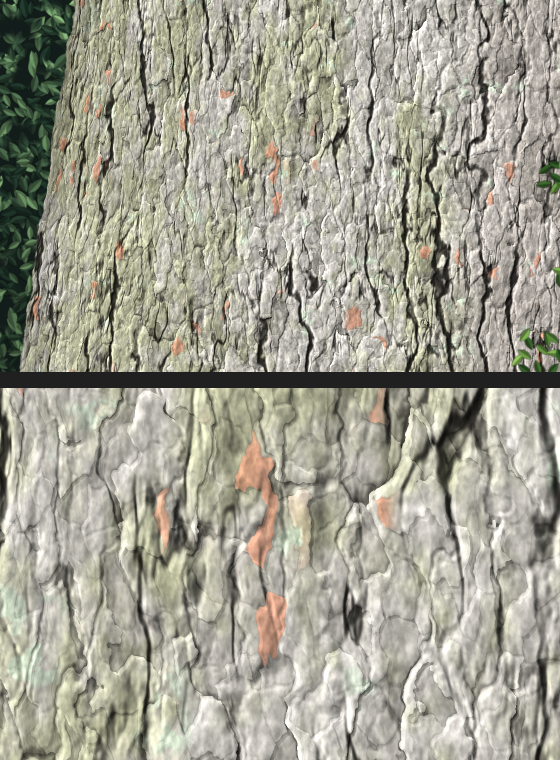
Top, the full canvas; bottom, a detail of the centre.
Write a Shadertoy shader that draws this texture.

```glsl
// Old furrowed tree trunk: flaking grey bark with moss, dark foliage behind and leafy sprigs at the right.

float hash(vec2 p) {
    vec3 q = fract(vec3(p.xyx) * 0.1031);
    q += dot(q, q.yzx + 33.33);
    return fract((q.x + q.y) * q.z);
}

vec2 hash2(vec2 p) { return vec2(hash(p), hash(p + 71.7)); }

float noise(vec2 p) {
    vec2 i = floor(p), f = fract(p);
    f = f * f * (3.0 - 2.0 * f);
    return mix(mix(hash(i), hash(i + vec2(1, 0)), f.x),
               mix(hash(i + vec2(0, 1)), hash(i + vec2(1, 1)), f.x), f.y);
}

float fbm(vec2 p) {
    float sum = 0.0, amp = 0.53;
    for (int i = 0; i < 4; i++) {
        sum += amp * noise(p);
        p = mat2(1.6, 1.2, -1.2, 1.6) * p + 13.1;
        amp *= 0.5;
    }
    return sum;
}

// Irregular cells: x = gap to the border, y = random value of the cell
vec2 cells(vec2 p) {
    vec2 base = floor(p), nearest = base;
    float d1 = 9.0, d2 = 9.0;
    for (int j = -1; j <= 1; j++)
    for (int i = -1; i <= 1; i++) {
        vec2 cell = base + vec2(i, j);
        float d = distance(p, cell + hash2(cell));
        if (d < d1) { d2 = d1; d1 = d; nearest = cell; }
        else d2 = min(d2, d);
    }
    return vec2(d2 - d1, hash(nearest + 5.3));
}

// Long vertical furrows that open and close along their length
float furrows(vec2 q) {
    float column = q.x * 11.0 + 1.8 * fbm(q * vec2(3.0, 1.7)) + 0.9 * fbm(q * vec2(20.0, 12.0));
    float open = smoothstep(0.35, 0.85, noise(vec2(floor(column) * 7.3, q.y * 4.5)));
    open = min(1.0, open + 0.3 * smoothstep(1.2, 1.4, q.x) + 0.15);
    float d = abs(fract(column) - 0.5);
    return open * (1.0 - smoothstep(0.01, 0.05 + 0.09 * open, d));
}

// Short ragged splits between the furrows
float splits(vec2 q) {
    float ridge = abs(fbm(q * vec2(26.0, 7.0) + 60.0) - 0.5);
    return (1.0 - smoothstep(0.0, 0.06, ridge)) * smoothstep(0.35, 0.65, noise(q * vec2(22.0, 13.0) + 4.0));
}

// Relief of the bark; ids holds the random values of plate and flake
float relief(vec2 q, out vec2 ids) {
    vec2 w = q + 0.05 * vec2(fbm(q * vec2(9.0, 6.0)), fbm(q * vec2(8.0, 5.0) + 40.0))
               + 0.032 * vec2(fbm(q * vec2(46.0, 32.0)), fbm(q * vec2(42.0, 34.0) + 9.0));
    vec2 plate = cells(w * vec2(19.0, 6.5));
    vec2 flake = cells(w * vec2(44.0, 23.0) + floor(plate.y * 40.0) * 3.7);
    ids = vec2(plate.y, flake.y);
    return 0.4 * plate.y + 0.3 * flake.y
         + 0.3 * smoothstep(0.0, 0.13, plate.x) + 0.1 * smoothstep(0.0, 0.15, flake.x)
         + 0.95 * fbm(q * vec2(62.0, 32.0)) - 1.05 * furrows(q) - 0.55 * splits(q);
}

vec3 bark(vec2 p, float inset) {
    // Grain follows the leaning flank and crowds together near the rim
    float lean = 0.154 * (1.0 - smoothstep(0.1, 0.65, p.x)) + 0.05 * smoothstep(1.1, 1.4, p.x);
    vec2 q = vec2(p.x - lean * p.y - 0.13 * exp(-max(inset, 0.0) / 0.15), p.y);
    vec2 ids, unused, toLight = vec2(-0.72, 0.69);
    float h = relief(q, ids);
    float near = h - relief(q + 0.004 * toLight, unused);
    float far = h - relief(q + 0.012 * toLight, unused);

    // Grey plates, faint moss, few exposed orange flakes and pale lichen
    float tone = 0.15 + 0.35 * ids.x + 0.3 * ids.y + 0.4 * (fbm(q * vec2(12.0, 6.0)) - 0.5);
    vec3 col = mix(vec3(0.63, 0.615, 0.58), vec3(0.86, 0.845, 0.825), clamp(tone, 0.0, 1.0));
    float moss = smoothstep(0.4, 0.7, 0.6 * fbm(q * vec2(7.0, 3.0) + 21.0) + 0.45 * fbm(q * vec2(40.0, 24.0))
                            + 0.08 * (1.0 - smoothstep(0.2, 0.6, p.x)));
    moss *= 1.0 - smoothstep(1.1, 1.35, p.x);
    col *= mix(vec3(1.0), vec3(0.92, 0.94, 0.82), moss);
    col *= mix(vec3(1.0), vec3(0.93, 0.915, 0.91), smoothstep(1.15, 1.4, p.x));
    float bare = smoothstep(0.955, 0.965, ids.y) * smoothstep(0.58, 0.66, noise(q * vec2(9.0, 6.0) + 3.0));
    col = mix(col, vec3(0.76, 0.52, 0.41), 0.75 * bare);
    float lichen = smoothstep(0.5, 0.56, fbm(q * 60.0)) * smoothstep(0.8, 0.9, noise(q * 17.0 + 8.0));
    col = mix(col, vec3(0.75, 0.82, 0.73), 0.7 * lichen);

    // Raking light, shaded depths and fine grain
    col *= 1.0 + 0.7 * clamp(near, -0.7, 0.3) + 0.3 * clamp(far, -0.6, 0.4);
    col *= mix(vec3(0.27, 0.265, 0.255), vec3(1.0), smoothstep(0.05, 1.15, h));
    col *= 0.78 + 0.44 * fbm(q * vec2(180.0, 120.0));
    return col * mix(0.8, 1.0, smoothstep(0.0, 0.1, inset));
}

// Scattered pointed leaves inside a round clump (centre, radius)
vec4 leaves(vec2 p, float size, float seed, vec3 clump, vec3 dark, vec3 light) {
    vec4 top = vec4(0.0);
    vec2 g = p / size;
    float soft = 1.2 / (iResolution.y * size);
    for (int j = -1; j <= 1; j++)
    for (int i = -1; i <= 1; i++) {
        vec2 cell = floor(g) + vec2(i, j);
        vec2 centre = cell + hash2(cell + seed), r = hash2(cell + seed + 57.0);
        if (distance(centre * size, clump.xy) > clump.z) continue;
        float a = 6.283 * r.x;
        vec2 d = mat2(cos(a), sin(a), -sin(a), cos(a)) * (g - centre);
        float edge = abs(d.y) - 0.3 * (1.0 - d.x * d.x / 0.46);
        vec3 col = mix(dark, light, r.y * r.y) * (0.8 + 0.4 * smoothstep(-0.06, 0.06, d.y));
        top = mix(top, vec4(col, 1.0), 1.0 - smoothstep(-soft, soft, edge));
    }
    return top;
}

vec3 scene(vec2 p) {
    float inset = p.x - 0.03 - 0.154 * p.y - 0.03 * fbm(vec2(p.y * 18.0, 2.0));
    vec3 col = vec3(0.07, 0.11, 0.10);
    if (inset < 0.01) {
        for (int k = 0; k < 3; k++) {
            float f = float(k);
            vec4 leaf = leaves(p, 0.046 - 0.008 * f, 31.0 * f, vec3(0.0, 0.5, 2.0),
                               vec3(0.11, 0.19, 0.15), vec3(0.48, 0.64, 0.43));
            float patchy = smoothstep(0.25, 0.55, noise(p * 14.0 + 9.0 * f));
            col = mix(col, leaf.rgb * (0.75 + 0.3 * p.y), leaf.a * patchy);
        }
    }
    if (inset > -0.01) col = mix(col, bark(p, inset), smoothstep(-0.002, 0.002, inset));

    // Sprigs reaching in from the right border
    vec3 clumps[3] = vec3[3](vec3(1.50, 0.52, 0.045), vec3(1.45, 0.05, 0.065), vec3(1.51, 0.24, 0.04));
    for (int k = 0; k < 3; k++) {
        vec4 leaf = leaves(p, 0.032, 90.0 + float(k), clumps[k], vec3(0.15, 0.29, 0.12), vec3(0.54, 0.72, 0.33));
        col = mix(col, leaf.rgb, leaf.a);
    }
    return col;
}

void mainImage(out vec4 fragColor, in vec2 fragCoord) {
    // Average four samples per pixel for smooth edges
    vec3 sum = vec3(0.0);
    for (int k = 0; k < 4; k++) {
        vec2 offset = vec2(k % 2, k / 2) * 0.5 - 0.25;
        sum += scene((fragCoord + offset) / iResolution.y);
    }
    fragColor = vec4(sum / 4.0, 1.0);
}
```
